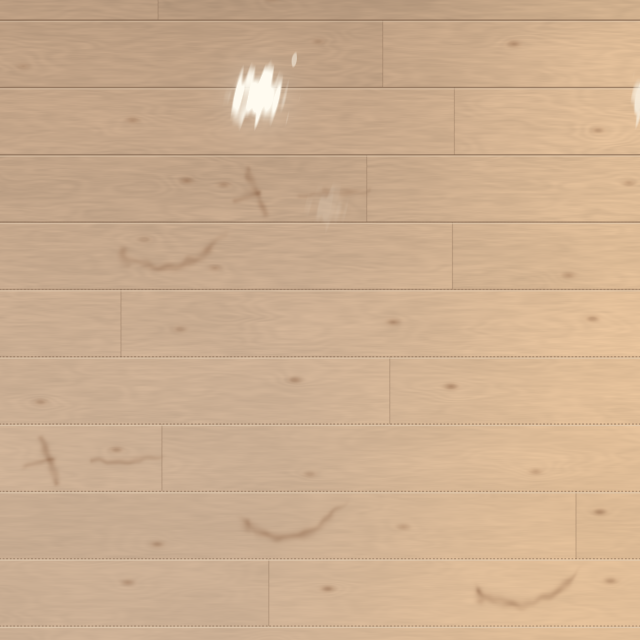
A WebGL 1 fragment shader for this texture:

```glsl
precision highp float;
// Pale oak plank floor: staggered boards, knots, dotted seams and a window glare.
uniform vec2 u_resolution;

const float BOARD_HEIGHT = 0.1052;
const float FIRST_SEAM = 0.0315;
const vec3 OAK_SHADE = vec3(0.745, 0.625, 0.515);
const vec3 OAK_PALE = vec3(0.790, 0.680, 0.575);
const vec3 OAK_WARM = vec3(0.880, 0.742, 0.592);
const vec3 KNOT_BROWN = vec3(0.53, 0.37, 0.26);
const vec3 SEAM_DARK = vec3(0.52, 0.41, 0.32);
const vec3 SEAM_LIGHT = vec3(0.89, 0.81, 0.71);
const vec3 GLARE = vec3(1.0, 0.985, 0.94);

float hash(vec2 p) {
  vec3 q = fract(p.xyx * 0.1031);
  q += dot(q, q.yzx + 33.33);
  return fract((q.x + q.y) * q.z);
}

float noise(vec2 p) {
  vec2 i = floor(p), f = fract(p);
  f = f * f * (3.0 - 2.0 * f);
  return mix(mix(hash(i), hash(i + vec2(1, 0)), f.x),
             mix(hash(i + vec2(0, 1)), hash(i + vec2(1, 1)), f.x), f.y);
}

float fbm(vec2 p) {
  return 0.57 * noise(p) + 0.29 * noise(p * 2.1 + 7.3) + 0.14 * noise(p * 4.3 + 3.1);
}

float line(float distance, float halfWidth, float pixel) {
  return 1.0 - smoothstep(halfWidth - 0.5 * pixel, halfWidth + 0.8 * pixel, abs(distance));
}

float stroke(vec2 p, vec2 a, vec2 b, float width) {
  vec2 ab = b - a;
  float t = clamp(dot(p - a, ab) / dot(ab, ab), 0.0, 1.0);
  float d = length(p - a - ab * t) / width;
  return exp(-d * d);
}

float pick(vec4 values, float index) {
  return dot(values, vec4(equal(vec4(0.0, 1.0, 2.0, 3.0), vec4(index))));
}

// End joint of each row, counted from the partial row at the top
float jointAt(float row) {
  return pick(vec4(0.247, 0.598, 0.710, 0.573), row)
       + pick(vec4(0.707, 0.189, 0.609, 0.253), row - 4.0)
       + pick(vec4(0.900, 0.420, 1.500, 1.500), row - 8.0);
}

// Curved stain that dips from a knot and rises to the right
float curvedStain(vec2 p) {
  float u = p.x / 0.155;
  float d = (p.y - 0.113 * u + 0.139 * u * u) / 0.007;
  float span = smoothstep(-0.05, 0.05, u) * (1.0 - smoothstep(0.8, 1.1, u));
  return 0.7 * span * exp(-d * d) + 0.6 * stroke(p, vec2(0), vec2(0.003, 0.012), 0.007);
}

// Upright crack with a long arm to the right and a short curl to the left
float branchedStain(vec2 p) {
  float crack = stroke(p, vec2(-0.008, -0.033), vec2(0.016, 0.036), 0.0055);
  float arm = stroke(p, vec2(0.07, 0.003), vec2(0.18, -0.001), 0.0045);
  float curl = stroke(p, vec2(-0.030, 0.010), vec2(0.008, 0.001), 0.0050);
  return 0.6 * crack + 0.45 * arm + 0.5 * curl;
}

float glare(vec2 p, vec2 size) {
  float streaks = noise(vec2(p.x * 170.0 + p.y * 40.0, p.y * 25.0)) - 0.5;
  return 1.0 - smoothstep(0.35, 1.0, length(p / size) + 0.75 * streaks);
}

void main() {
  vec2 p = gl_FragCoord.xy / u_resolution;
  p.y = 1.0 - p.y;
  float pixel = 1.0 / u_resolution.y;

  // Board layout
  float level = (p.y - FIRST_SEAM) / BOARD_HEIGHT + 1.0;
  float row = floor(level), across = fract(level);
  float joint = jointAt(row);
  float seed = row * 2.0 + step(joint, p.x);

  // Small knots that bend the grain around them
  float knots = 0.0, bend = 0.0;
  for (int i = 0; i < 3; i++) {
    float k = float(i);
    vec2 center = vec2((k + hash(vec2(row, k + 4.0))) / 3.0, 0.2 + 0.6 * hash(vec2(row + 31.0, k)));
    vec2 d = vec2(p.x - center.x, (across - center.y) * BOARD_HEIGHT);
    float r = length(d * vec2(0.75, 1.5));
    knots += (0.2 + 0.4 * hash(vec2(k, row + 9.0))) * exp(-r * r / 0.00005);
    bend += 0.45 * exp(-r / 0.025);
  }

  // Larger stains that recur on several boards
  vec2 rough = p + 0.009 * (vec2(noise(p * 65.0), noise(p * 65.0 + 40.0)) - 0.5);
  float stains = curvedStain(rough - vec2(0.193, 0.395)) + curvedStain(rough - vec2(0.382, 0.815))
               + curvedStain(rough - vec2(0.748, 0.922)) + branchedStain(rough - vec2(0.396, 0.300))
               + branchedStain(rough - vec2(0.072, 0.718));
  stains *= 0.45 + 0.8 * noise(p * vec2(55.0, 90.0));

  // Contoured grain and fine fibres
  float field = fbm(vec2(p.x * 5.5, across * 2.6) + seed * 17.3) + bend;
  float rings = sin(field * 48.0) * (0.4 + 0.6 * noise(p * vec2(9.0, 24.0)));
  float fibres = fbm(vec2(p.x * 28.0, p.y * 300.0) + seed * 5.7) - 0.5;
  float fade = mix(1.0, 0.6, smoothstep(0.3, 0.9, p.y));

  // Room light, warmer towards the right
  vec3 color = mix(OAK_SHADE, OAK_PALE, smoothstep(0.0, 0.75, p.y));
  color = mix(color, OAK_WARM, smoothstep(0.38, 1.05, p.x + 0.22 * (p.y - 0.5)));
  color *= 1.0 + 0.045 * (hash(vec2(seed, 12.0)) - 0.5) - 0.05 * (1.0 - smoothstep(0.0, 0.06, p.y));
  color *= 1.0 + fade * (0.016 * rings + 0.075 * fibres) + 0.05 * (field - bend - 0.5);
  color = mix(color, KNOT_BROWN, clamp(0.8 * knots + 0.5 * stains, 0.0, 0.65));

  // End joints and long seams, dotted more strongly towards the bottom
  color = mix(color, SEAM_DARK, 0.3 * line(p.x - joint, 0.0007, pixel));
  float seam = (across - step(0.5, across)) * BOARD_HEIGHT;
  float dots = smoothstep(0.25, 0.75, abs(fract(p.x * 180.0) * 2.0 - 1.0));
  float dotted = mix(1.0, dots, smoothstep(0.3, 0.7, p.y));
  color = mix(color, SEAM_DARK, mix(0.75, 0.45, p.y) * dotted * line(seam, 0.0009, pixel));
  color = mix(color, SEAM_LIGHT, mix(0.35, 0.7, p.y) * line(seam - 0.0021, 0.0008, pixel));

  // Reflections
  float shine = glare(p - vec2(0.404, 0.152), vec2(0.052, 0.050))
              + 0.5 * glare(p - vec2(0.460, 0.094), vec2(0.006, 0.012))
              + 0.7 * glare(p - vec2(0.998, 0.155), vec2(0.012, 0.045))
              + 0.15 * glare(p - vec2(0.512, 0.325), vec2(0.030, 0.035));
  float halo = 0.2 * exp(-dot(p - vec2(0.404, 0.152), p - vec2(0.404, 0.152)) / 0.0025);
  gl_FragColor = vec4(mix(color, GLARE, clamp(shine + halo, 0.0, 1.0)), 1.0);
}
```
